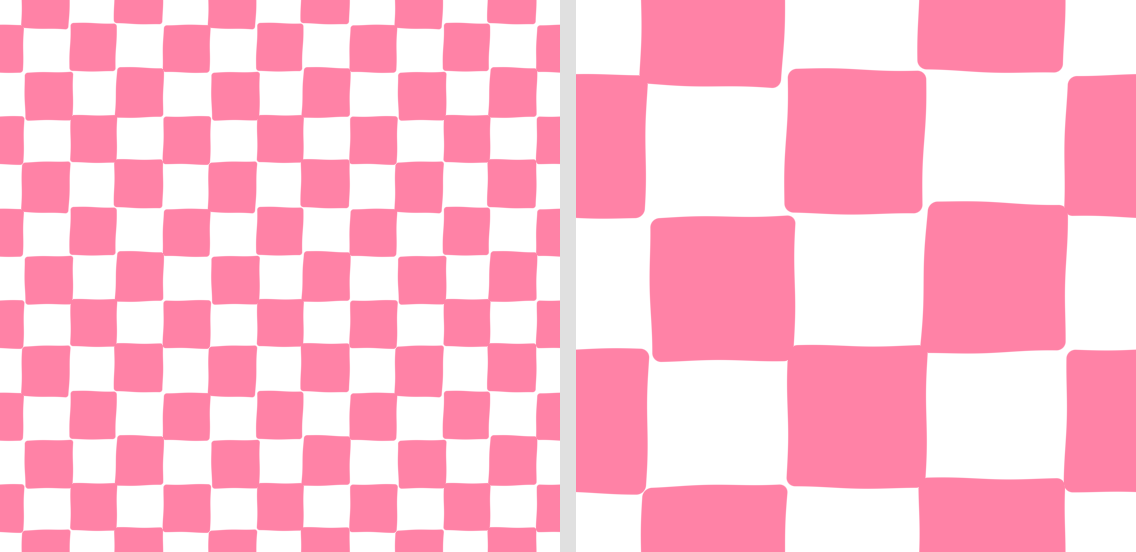
Left: the whole. Right: its middle third, enlarged.
This pattern is drawn by a WebGL 2 fragment shader. Its source:

```glsl
#version 300 es
precision highp float;

uniform vec2 u_resolution;
out vec4 fragColor;

const vec3 WHITE = vec3(1.0);
const vec3 PINK = vec3(1.0, 0.51, 0.65);
const float CELLS = 12.0;               // checker cells across and down
const float PERIOD = 4.0;               // cells before the variation repeats
const vec2 GRID_SHIFT = vec2(0.5, 0.476);
const float CORNER = 0.065;             // corner radius in cells
const float WOBBLE = 0.006;             // hand-cut waviness in cells
const float EDGE_UNIT = 1.0 / 64.0;     // unit of the edge tables in cells

// Edge shifts of the eight squares: left, right, bottom, top
const vec4 SHIFT[8] = vec4[8](
  vec4(0.7, 0.2, -0.7, 1.2), vec4(0.0, 0.7, -3.0, -0.5),
  vec4(2.0, 4.0, -5.8, -3.0), vec4(-1.0, 0.0, -1.8, 3.5),
  vec4(0.0, -0.8, -1.6, 1.3), vec4(-0.3, 0.0, -3.3, -1.2),
  vec4(-2.2, -0.5, -6.5, 0.4), vec4(-3.4, -0.6, 0.2, 3.6));

// Edge slants: change from the middle to the top or right end
const vec4 SLANT[8] = vec4[8](
  vec4(0.3, 0.5, -0.4, 0.0), vec4(0.7, 0.7, -0.6, 0.3),
  vec4(-0.5, 0.4, 0.2, 0.6), vec4(1.6, 0.6, 0.7, -0.9),
  vec4(0.9, 1.0, -0.2, -0.5), vec4(0.9, 0.7, -0.6, 0.2),
  vec4(0.6, 1.3, -1.1, 0.8), vec4(0.3, 0.5, -0.8, -0.2));

vec4 hash4(float n) {
  vec4 p = fract((n + 1.0) * vec4(0.1031, 0.1030, 0.0973, 0.1099));
  p += dot(p, p.wzxy + 33.33);
  return fract((p.xxyz + p.yzzw) * p.zywx);
}

// Signed distance to a wavy, slanted square; p is measured from the cell center
float squareDistance(vec2 p, vec4 shift, vec4 slant, vec4 phase) {
  vec4 along = clamp(p.yyxx * 2.0, -1.2, 1.2);
  vec4 edge = vec4(-0.5, 0.5, -0.5, 0.5) + (shift + slant * along) * EDGE_UNIT
            + WOBBLE * sin(along * 3.6 + phase * 6.2832);
  vec2 outside = max(edge.xz - p, p - edge.yw) + CORNER;
  return length(max(outside, 0.0)) + min(max(outside.x, outside.y), 0.0) - CORNER;
}

// Nearest square among the neighboring cells of the checker
float checkerDistance(vec2 p) {
  vec2 home = floor(p);
  float nearest = 1.0;
  for (int y = -1; y <= 1; y++) {
    for (int x = -1; x <= 1; x++) {
      vec2 cell = home + vec2(x, y);
      vec2 wrapped = mod(cell, PERIOD);
      if (mod(wrapped.x + wrapped.y, 2.0) < 0.5) continue;
      int variant = int(wrapped.y) * 2 + int(wrapped.x) / 2;
      float d = squareDistance(p - cell - 0.5, SHIFT[variant], SLANT[variant],
                               hash4(float(variant)));
      nearest = min(nearest, d);
    }
  }
  return nearest;
}

void main() {
  vec2 p = gl_FragCoord.xy / u_resolution * CELLS - GRID_SHIFT;
  float soft = 0.8 * CELLS / min(u_resolution.x, u_resolution.y);
  float coverage = 1.0 - smoothstep(-soft, soft, checkerDistance(p));
  fragColor = vec4(mix(WHITE, PINK, coverage), 1.0);
}
```
